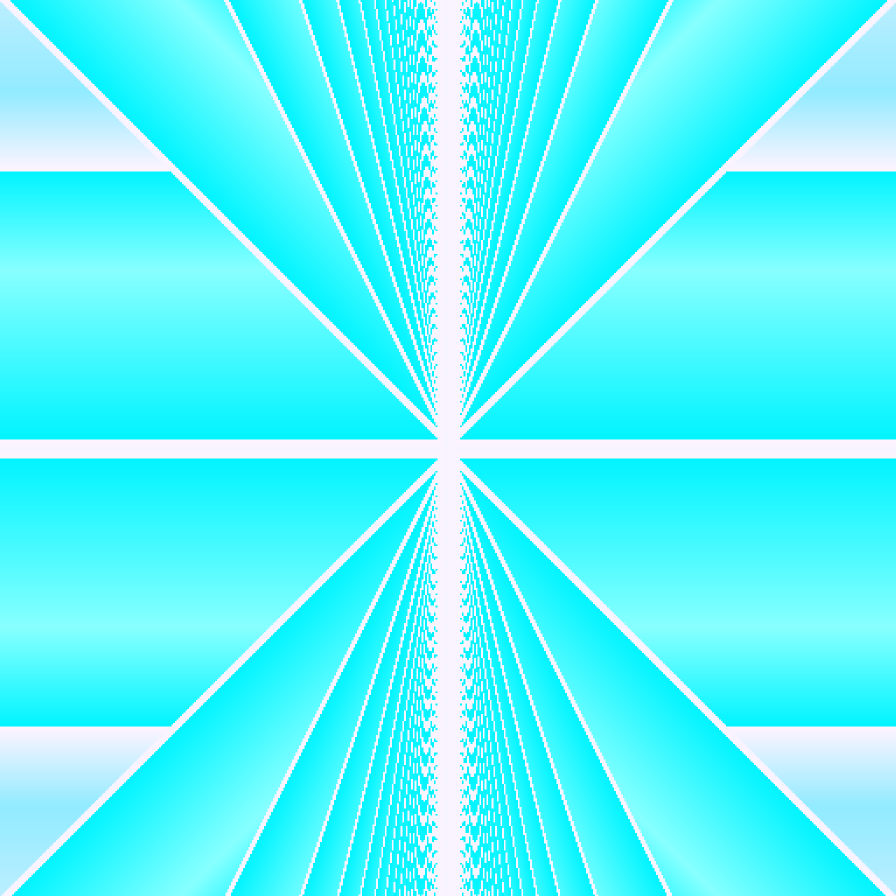
Reproduce this background procedurally as a WebGL 2 fragment shader.

```glsl
#version 300 es
precision highp float;
// Cyan rays around a pale cross: each cell of a grid is coloured by the
// remainder of its height over its width, both measured from the centre.
// A piecewise ramp of that remainder wraps in red, giving the sharp pale edges.

uniform vec2 u_resolution;
out vec4 outColor;

const float GRID = 512.0;               // cells across the canvas
const ivec2 CENTRE = ivec2(256, 255);   // cell where the rays meet
const float BAR_EDGE = 5.5;             // remainders below this are pale
const float CREST = 102.0;              // remainder of the lightest cyan
const float TROUGH = 204.0;             // remainder of the deepest pale blue
const float RISE = 0.0055;              // red gained per cell up to the crest
const float FALL = 0.0094;              // red lost per cell down to the trough
const float RECOVERY = 0.0031;          // red gained per cell past the trough
const float GREEN_BASE = 0.957;
const float GREEN_TINT = 0.085;         // how far green follows the ramp
const int SAMPLES = 2;                  // samples per pixel side

// Remainder of vertical over horizontal distance from the centre
float rayRemainder(vec2 uv) {
    ivec2 d = abs(ivec2(floor(uv * GRID)) - CENTRE);
    return d.x == 0 ? 0.0 : float(d.y % d.x);
}

// Rise, fall and recovery; negative levels wrap to the pale tones
vec3 rampColor(float m) {
    float level = RISE * (min(m, CREST) - BAR_EDGE)
                - FALL * (clamp(m, CREST, TROUGH) - CREST)
                + RECOVERY * max(m - TROUGH, 0.0);
    return vec3(fract(level), GREEN_BASE + GREEN_TINT * level, 1.0);
}

void main() {
    // Average sub-pixel samples to smooth the cell edges
    vec3 color = vec3(0.0);
    for (int j = 0; j < SAMPLES; j++) {
        for (int i = 0; i < SAMPLES; i++) {
            vec2 offset = (vec2(i, j) + 0.5) / float(SAMPLES) - 0.5;
            vec2 uv = (gl_FragCoord.xy + offset) / u_resolution;
            color += rampColor(rayRemainder(uv));
        }
    }
    outColor = vec4(color / float(SAMPLES * SAMPLES), 1.0);
}
```
